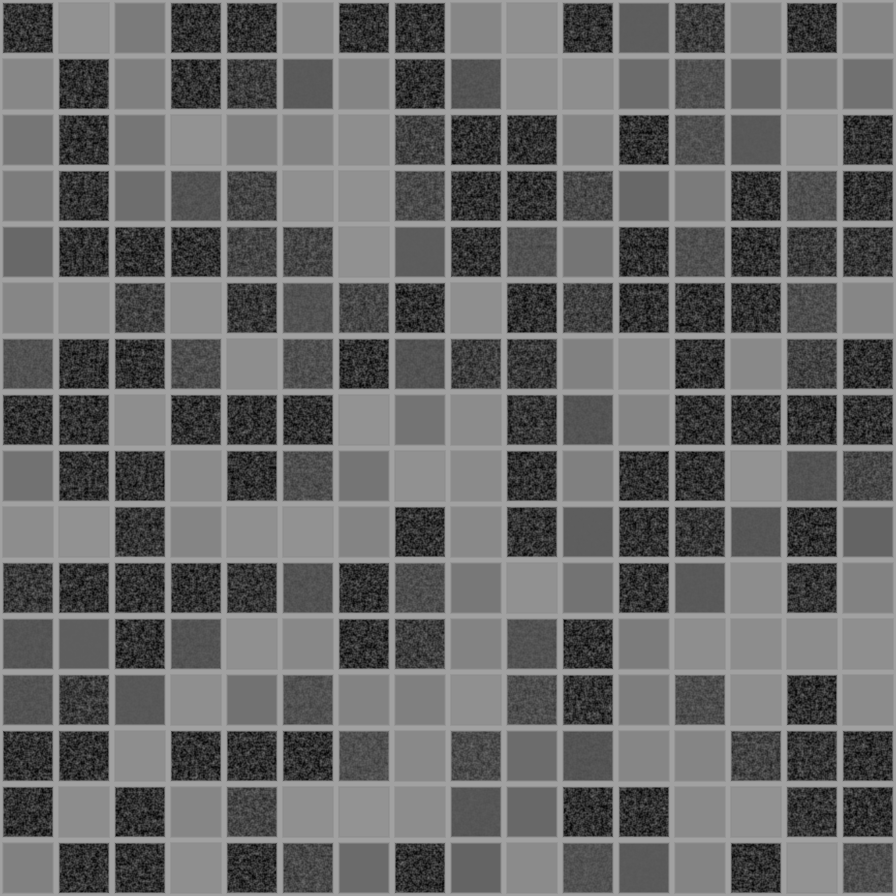
Write a WebGL 2 fragment shader that draws this pattern.

```glsl
#version 300 es
precision highp float;
// A 16 by 16 grid of grey mosaic tiles; the darker the tile, the grainier its face.

uniform vec2 u_resolution;
out vec4 fragColor;

float hash(vec2 p) {
    uvec2 n = uvec2(ivec2(p) + 4096) * uvec2(1597334673u, 3812015801u);
    uint h = n.x ^ n.y;
    h = (h ^ (h >> 15)) * 2246822519u;
    h = (h ^ (h >> 13)) * 3266489917u;
    return float((h ^ (h >> 16)) >> 8) / 16777216.0;
}

vec2 gradientAt(vec2 corner) {
    float angle = 6.28319 * hash(corner);
    return vec2(cos(angle), sin(angle));
}

float gradientNoise(vec2 p) {
    vec2 i = floor(p), f = p - i;
    vec2 u = f * f * f * (f * (f * 6.0 - 15.0) + 10.0);
    vec2 x = vec2(1.0, 0.0), y = vec2(0.0, 1.0);
    float low = mix(dot(gradientAt(i), f), dot(gradientAt(i + x), f - x), u.x);
    float high = mix(dot(gradientAt(i + y), f - y), dot(gradientAt(i + 1.0), f - 1.0), u.x);
    return mix(low, high, u.y);
}

// Soft clumps with two layers of finer grain.
float speckle(vec2 p) {
    return 0.6 * gradientNoise(p * 7.3)
         + 0.9 * gradientNoise(p * 15.7 + 31.4)
         + 0.8 * gradientNoise(p * 27.1 + 83.2);
}

// Tile brightness: a light group, a middle group and a long dark tail.
float tileShade(float depth) {
    float shade = mix(0.575, 0.52, smoothstep(0.0, 0.25, depth));
    shade = mix(shade, 0.32, smoothstep(0.22, 0.5, depth));
    return mix(shade, 0.19, smoothstep(0.5, 0.72, depth));
}

void main() {
    vec2 grid = gl_FragCoord.xy / u_resolution * 16.0;
    vec2 cell = floor(grid);
    vec2 local = abs(grid - cell - 0.5);
    float edge = max(local.x, local.y);
    float pixel = 16.0 / min(u_resolution.x, u_resolution.y);

    // Tile face
    float depth = hash(cell + 211.0);
    float grain = 0.21 * smoothstep(0.38, 0.72, depth);
    float tile = clamp(tileShade(depth) + grain * speckle(grid), 0.04, 0.6);

    // Grout, brightest along its middle
    float grout = mix(0.55, 0.63, smoothstep(0.437, 0.475, edge));

    float cover = smoothstep(-0.5, 0.5, (edge - 0.4375) / pixel);
    fragColor = vec4(vec3(mix(tile, grout, cover)), 1.0);
}
```
